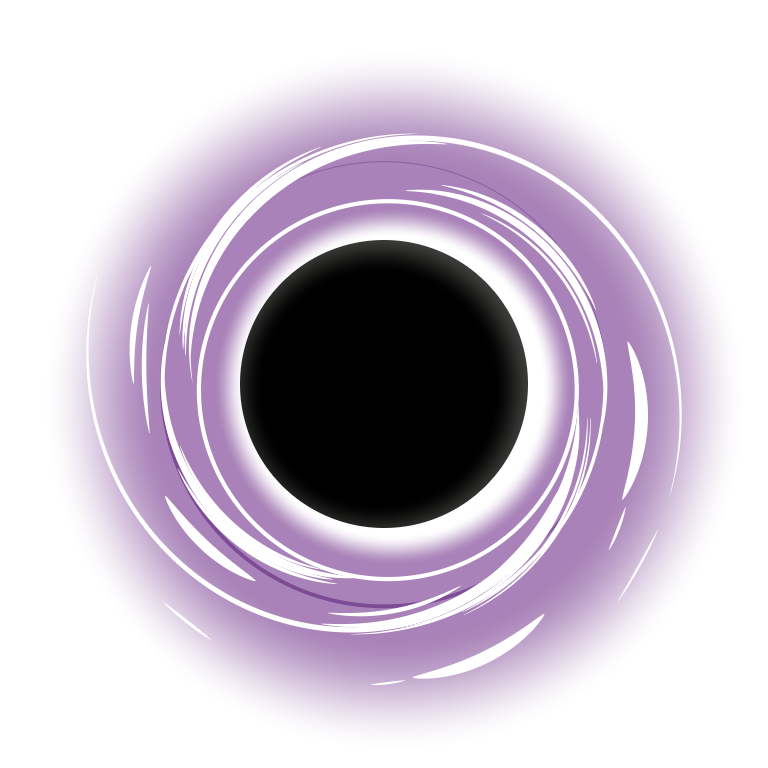
A Shadertoy shader for this background:

```glsl
// A black disc in a soft violet halo, circled by tapered white brush strokes.
// Each stroke is a polar arc with a bowed radius; the main spiral arms are
// drawn twice, half a turn apart, with finer hashed strands beside them.

#define DISC_RADIUS   0.1875
#define HALO_CENTRE   vec2(0.014, -0.021)
#define HALO_INNER    0.305
#define HALO_OUTER    0.460
#define GAP_CENTRE    vec2(0.012, -0.003)
#define GAP_RADIUS    0.234
#define RING_CENTRE   vec2(0.005, -0.008)
#define RING_RADIUS   0.246
#define ORBIT_RADIUS  0.2895
#define STRANDS       4

const vec3 PAPER  = vec3(1.0);
const vec3 VIOLET = vec3(0.66, 0.51, 0.72);
const vec3 PLUM   = vec3(0.49, 0.29, 0.59);
const vec3 RIM    = vec3(0.25, 0.25, 0.24);

// Loose crescents: start and end angle in degrees, start and end radius
const int CRESCENTS = 11;
const vec4 SPANS[CRESCENTS] = vec4[CRESCENTS](
    vec4(-26.0,  10.0, 0.345, 0.322), vec4(153.0, 180.0, 0.340, 0.326),
    vec4(161.0, 192.0, 0.324, 0.312), vec4(207.0, 237.0, 0.320, 0.306),
    vec4(-84.5, -55.0, 0.384, 0.365), vec4(-92.5, -86.0, 0.392, 0.387),
    vec4(-43.0, -28.0, 0.416, 0.404), vec4(224.6, 236.0, 0.404, 0.402),
    vec4(256.0, 291.0, 0.307, 0.281), vec4(-36.5, -27.0, 0.364, 0.353),
    vec4(-72.0, -31.0, 0.298, 0.266));
// Bow of the radius and full width
const vec2 BRUSHES[CRESCENTS] = vec2[CRESCENTS](
    vec2(0.005, 0.017), vec2(0.001, 0.008), vec2(-0.005, 0.006),
    vec2(0.001, 0.014), vec2(0.005, 0.016), vec2(0.0, 0.003),
    vec2(-0.002, 0.003), vec2(-0.001, 0.004), vec2(0.001, 0.006),
    vec2(0.0, 0.004), vec2(0.001, 0.012));

float pixelSize;

float hash(float n) { return fract(sin(n * 12.9898) * 43758.5453); }

// Coverage of a band around zero distance
float band(float dist, float width) {
    float edge = abs(dist) - 0.5 * width;
    return clamp(0.5 - edge / pixelSize, 0.0, 1.0);
}

// Tapered arc; polar holds the angle in degrees and the radius
float stroke(vec2 polar, vec4 span, vec2 brush) {
    float t = mod(polar.x - span.x, 360.0) / (span.y - span.x);
    if (t > 1.0) return 0.0;
    float arch = 4.0 * t * (1.0 - t);
    float radius = mix(span.z, span.w, t) + brush.x * arch;
    float cover = band(polar.y - radius, brush.y * pow(arch, 0.7));
    return cover * smoothstep(0.0, 0.03, arch);
}

// One spiral arm: long sweep, thick tail, crossing band and fine strands
float spiralArm(vec2 polar, float seed) {
    float ink = stroke(polar, vec4(-22.0, 180.0, 0.400, 0.249), vec2(0.001, 0.007));
    ink = max(ink, stroke(polar, vec4(75.0, 174.0, 0.323, 0.254), vec2(-0.002, 0.011)));
    ink = max(ink, stroke(polar, vec4(82.0, 197.0, 0.329, 0.287), vec2(-0.012, 0.005)));
    ink = max(ink, stroke(polar, vec4(168.0, 264.0, 0.290, 0.253), vec2(0.006, 0.010)));
    for (int i = 0; i < STRANDS; i++) {
        float k = float(i) + seed;
        float shift = 0.020 * (hash(k + 1.3) - 0.5);
        float slide = 24.0 * hash(k + 7.1);
        vec2 brush = vec2(0.002, 0.003 + 0.004 * hash(k + 3.7));
        vec4 tail = vec4(88.0 + slide, 150.0 + slide, 0.312, 0.266);
        vec4 cross = vec4(180.0 + slide, 235.0 + slide, 0.285, 0.262);
        ink = max(ink, stroke(polar, tail + vec4(0.0, 0.0, shift, shift), brush));
        ink = max(ink, stroke(polar, cross - vec4(0.0, 0.0, shift, shift), brush));
    }
    return ink;
}

void mainImage(out vec4 fragColor, in vec2 fragCoord) {
    float side = min(iResolution.x, iResolution.y);
    vec2 p = (fragCoord - 0.5 * iResolution.xy) / side;
    pixelSize = 1.0 / side;
    vec2 polar = vec2(degrees(atan(p.y, p.x)), length(p));

    // Violet halo with a pale gap around the disc
    float halo = 1.0 - smoothstep(HALO_INNER, HALO_OUTER, length(p - HALO_CENTRE));
    halo *= smoothstep(GAP_RADIUS - 0.040, GAP_RADIUS, length(p - GAP_CENTRE));
    vec3 color = mix(PAPER, VIOLET, halo);

    // Plum orbit, heavier at the lower left
    float weight = smoothstep(-0.3, 0.9, dot(p / max(polar.y, 0.001), vec2(-0.5, -0.86)));
    float orbit = band(polar.y - ORBIT_RADIUS, mix(0.0012, 0.0050, weight));
    color = mix(color, PLUM, orbit * mix(0.7, 1.0, weight));

    // White strokes
    float ink = band(length(p - RING_CENTRE) - RING_RADIUS, 0.0055);
    for (int turn = 0; turn < 2; turn++) {
        vec2 turned = polar + vec2(180.0 * float(turn), 0.0);
        ink = max(ink, spiralArm(turned, 17.0 * float(turn)));
    }
    for (int i = 0; i < CRESCENTS; i++)
        ink = max(ink, stroke(polar, SPANS[i], BRUSHES[i]));
    color = mix(color, PAPER, ink);

    // Disc with a faint rim light from the upper right
    float rim = smoothstep(0.150, 0.203, length(p - vec2(-0.007, -0.006)));
    float disc = clamp(0.5 - (polar.y - DISC_RADIUS) / pixelSize, 0.0, 1.0);
    color = mix(color, RIM * rim, disc);

    fragColor = vec4(color, 1.0);
}
```
